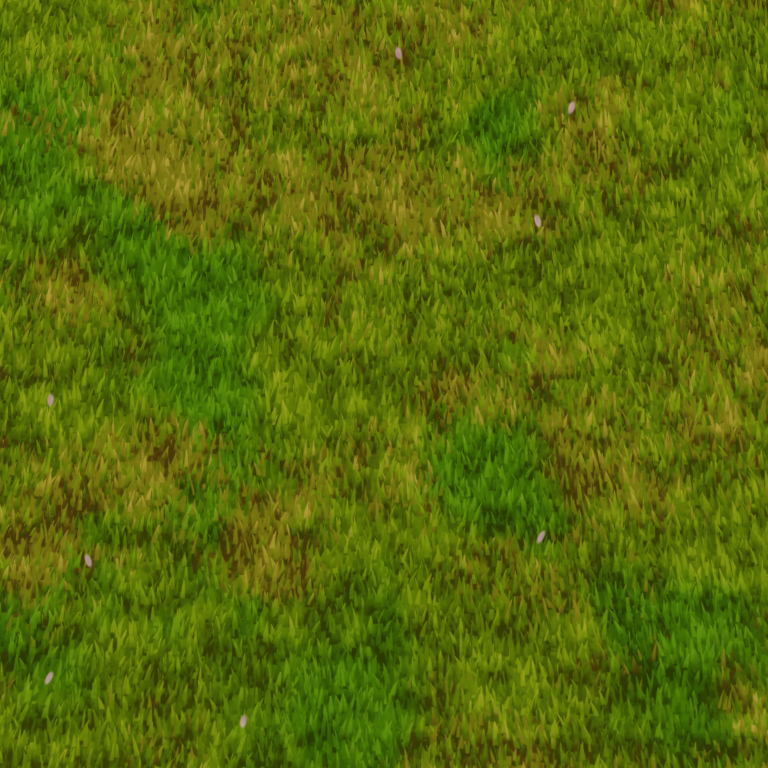
Write a WebGL 1 fragment shader that draws this texture.

```glsl
precision highp float;

uniform vec2 u_resolution;

// Palette
const vec3 SHADE  = vec3(0.21, 0.23, 0.01);
const vec3 DEEP   = vec3(0.28, 0.37, 0.02);
const vec3 GREEN  = vec3(0.37, 0.47, 0.02);
const vec3 BRIGHT = vec3(0.50, 0.58, 0.05);
const vec3 PALE   = vec3(0.66, 0.64, 0.14);
const vec3 EARTH  = vec3(0.28, 0.21, 0.03);
const vec3 OLIVE  = vec3(0.47, 0.46, 0.06);
const vec3 STRAW  = vec3(0.70, 0.61, 0.22);
const vec3 LUSH_TINT = vec3(0.72, 0.95, 0.8);
const vec3 PETAL  = vec3(0.80, 0.62, 0.70);

// Grass
const int LAYERS = 10;
const vec2 CELL = vec2(0.018, 0.034);
const float HALF_WIDTH = 0.0034;
const float SOFTNESS = 0.0015;
const float OPACITY = 0.88;
const float PERSPECTIVE = 0.25;
const float DRY_LEVEL = 0.62;
const float PATCH_SCALE = 6.0;
const float CLUMP_SCALE = 26.0;

// Litter
const float LITTER_GRID = 5.0;
const float LITTER_SHARE = 0.14;
const vec2 LITTER_SIZE = vec2(0.005, 0.010);

float hash1(vec2 p) {
  vec3 q = fract(p.xyx * 0.1031);
  q += dot(q, q.yzx + 33.33);
  return fract((q.x + q.y) * q.z);
}

vec4 hash4(vec2 p) {
  vec4 q = fract(p.xyxy * vec4(0.1031, 0.1030, 0.0973, 0.1099));
  q += dot(q, q.wzxy + 33.33);
  return fract((q.xxyz + q.yzzw) * q.zywx);
}

float noise(vec2 p) {
  vec2 i = floor(p), f = fract(p);
  f = f * f * (3.0 - 2.0 * f);
  vec2 e = vec2(1.0, 0.0);
  return mix(mix(hash1(i), hash1(i + e), f.x),
             mix(hash1(i + e.yx), hash1(i + e.xx), f.x), f.y);
}

float fbm(vec2 p) {
  float sum = 0.0, weight = 0.5;
  for (int i = 0; i < 4; i++) {
    sum += weight * noise(p);
    p = mat2(1.6, 1.2, -1.2, 1.6) * p + 7.3;
    weight *= 0.5;
  }
  return sum / 0.9375;
}

// Colour of grass from its brightness (tone) and dryness
vec3 grassColor(float tone, float dryness, float lushness) {
  vec3 fresh = mix(SHADE, DEEP, smoothstep(0.02, 0.25, tone));
  fresh = mix(fresh, GREEN, smoothstep(0.25, 0.48, tone));
  fresh = mix(fresh, BRIGHT, smoothstep(0.5, 0.78, tone));
  fresh = mix(fresh, PALE, smoothstep(0.85, 1.1, tone));
  fresh *= mix(vec3(1.0), LUSH_TINT, lushness);
  vec3 dry = mix(EARTH, OLIVE, smoothstep(0.05, 0.45, tone));
  dry = mix(dry, STRAW, smoothstep(0.55, 1.0, tone));
  return mix(fresh, dry, dryness);
}

// Coverage (x) and position along the blade (y); q starts at the root
vec2 blade(vec2 q, float height, float lean, float halfWidth) {
  float t = q.y / height;
  float bend = lean * mix(t, t * t, 0.5);
  float d = abs(q.x - bend) - halfWidth * (1.0 - t * t);
  float ends = smoothstep(0.0, 0.15, t) * smoothstep(1.0, 0.85, t);
  return vec2(smoothstep(SOFTNESS, -SOFTNESS, d) * ends, t);
}

void main() {
  vec2 uv = gl_FragCoord.xy / u_resolution.y;
  vec2 p = vec2((uv.x - 0.5) * (1.0 + PERSPECTIVE * uv.y) + 1.0,
                uv.y + 0.5 * PERSPECTIVE * uv.y * uv.y + 1.0);

  // Large patches and small clumps
  float dryPatch = fbm(p * PATCH_SCALE * vec2(1.0, 1.3) + 11.0);
  float lushness = smoothstep(0.5, 0.72, fbm(p * PATCH_SCALE * 0.7 + 41.0));
  float clump = fbm(p * CLUMP_SCALE * vec2(1.0, 1.2) + 3.0);
  float dryBase = dryPatch - 0.18 * lushness + 0.06 * (uv.y - 0.5);
  float toneBase = 0.46 + 0.75 * (clump - 0.5) + 0.1 * (uv.y - 0.5);

  // Shaded ground between the blades
  float thatch = noise(p * vec2(170.0, 90.0));
  float groundDry = smoothstep(0.45, 0.7, dryBase);
  vec3 color = grassColor(toneBase - 0.35 + 0.4 * thatch, groundDry, lushness);

  // Blades, painted far to near
  for (int layer = 0; layer < LAYERS; layer++) {
    float depth = float(layer) / float(LAYERS - 1);
    vec2 g = p / CELL + float(layer) * vec2(0.37, 0.61);
    vec2 home = floor(g);
    for (int row = 0; row < 2; row++) {
      for (int col = -1; col <= 1; col++) {
        vec2 id = home + vec2(float(col), -float(row));
        vec4 shape = hash4(id + float(layer) * 17.0);
        vec4 look = hash4(id + float(layer) * 23.0 + 191.0);
        vec2 q = (g - id - shape.xy) * CELL;
        float height = CELL.y * mix(0.5, 1.0, shape.z);
        float lean = CELL.x * 0.75 * (shape.w + look.w - 1.0);
        vec2 b = blade(q, height, lean, HALF_WIDTH * mix(0.6, 1.15, look.z));
        float tone = toneBase + 0.65 * (look.x - 0.5)
                   + 0.35 * (b.y - 0.5) + 0.15 * (depth - 0.5);
        float dryness = smoothstep(-0.06, 0.06,
                                   dryBase + 0.45 * (look.y - 0.5) - DRY_LEVEL);
        color = mix(color, grassColor(tone, dryness, lushness), b.x * OPACITY);
      }
    }
  }

  // A few fallen petals
  vec2 litterId = floor(uv * LITTER_GRID);
  vec4 litter = hash4(litterId + 57.0);
  vec2 q = (fract(uv * LITTER_GRID) - mix(vec2(0.2), vec2(0.8), litter.xy)) / LITTER_GRID;
  q.x += q.y * (litter.z - 0.5);
  float petal = smoothstep(1.1, 0.5, length(q / LITTER_SIZE));
  petal *= step(litter.w, LITTER_SHARE);
  color = mix(color, PETAL + 0.12 * (thatch - 0.5), petal * 0.8);

  gl_FragColor = vec4(color, 1.0);
}
```
